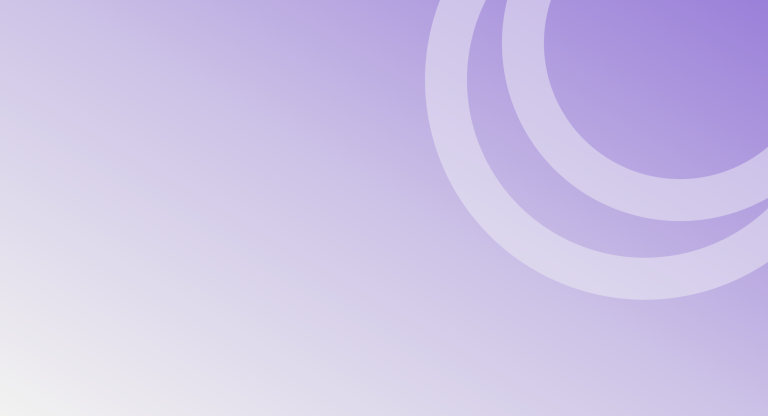
Write a WebGL 2 fragment shader that draws this background.

```glsl
#version 300 es
precision highp float;
// Soft lilac diagonal gradient with two translucent rings in the upper right.

uniform vec2 u_resolution;
out vec4 fragColor;

// Antialiased coverage of a ring; lengths are in canvas heights.
float ring(vec2 p, vec2 center, float radius, float halfWidth) {
    float dist = abs(length(p - center) - radius) - halfWidth;
    float pixel = 1.0 / u_resolution.y;
    return 1.0 - smoothstep(-0.7 * pixel, 0.7 * pixel, dist);
}

// Three-stop ramp from pearl through lilac to violet.
vec3 backdrop(float t) {
    vec3 pearl = vec3(0.95, 0.95, 0.945);
    vec3 lilac = vec3(0.805, 0.765, 0.905);
    vec3 violet = vec3(0.605, 0.50, 0.85);
    return t < 0.5 ? mix(pearl, lilac, t * 2.0) : mix(lilac, violet, t * 2.0 - 1.0);
}

void main() {
    vec2 uv = gl_FragCoord.xy / u_resolution;
    // Horizontal origin at the canvas centre, vertical origin at the bottom.
    vec2 p = vec2(gl_FragCoord.x - 0.5 * u_resolution.x, gl_FragCoord.y) / u_resolution.y;

    vec3 color = backdrop(dot(uv, vec2(0.52, 0.48)));

    // Nested, slightly offset rings of equal thickness.
    float outerRing = ring(p, vec2(0.627, 0.808), 0.478, 0.0505);
    float innerRing = ring(p, vec2(0.7115, 0.8965), 0.3775, 0.0505);
    vec3 haze = vec3(0.95, 0.95, 0.965);
    color = mix(color, haze, 0.46 * outerRing);
    color = mix(color, haze, 0.46 * innerRing);

    fragColor = vec4(color, 1.0);
}
```
